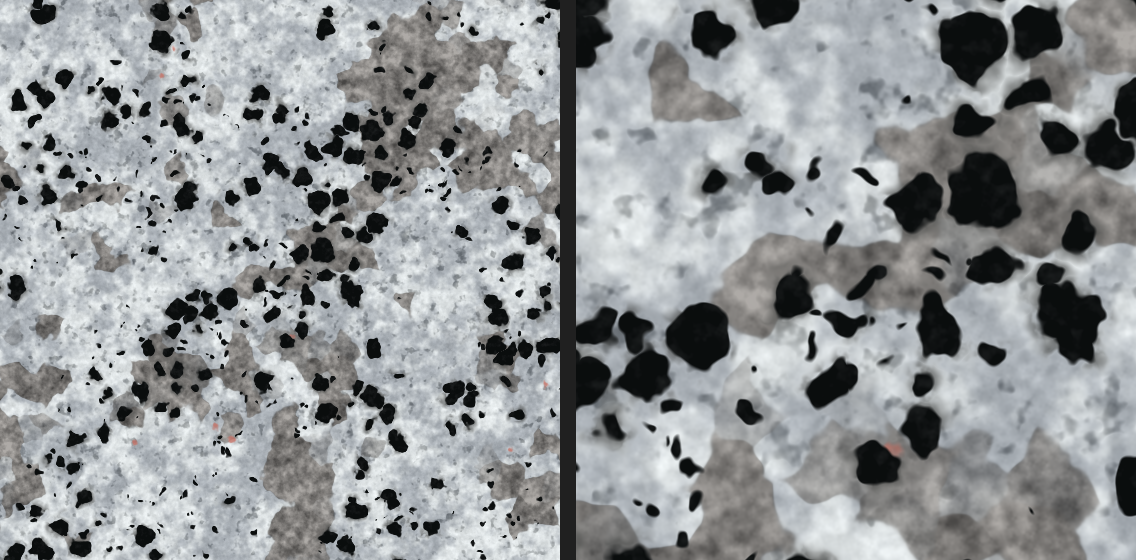
Left, the full canvas; right, a detail of the centre.
This texture is drawn by a WebGL 2 fragment shader. Its source:

```glsl
#version 300 es
precision highp float;
// Polished granite: pale feldspar, clumps of taupe quartz and black mica flakes.
// Soft cellular grains take their mineral from a broad cluster field; flakes are
// scattered discs with warped outlines, and layered noise gives the fine texture.

uniform vec2 u_resolution;
out vec4 fragColor;

const vec3 FELDSPAR_SHADE = vec3(0.66, 0.685, 0.71);
const vec3 FELDSPAR_LIGHT = vec3(0.875, 0.895, 0.90);
const vec3 QUARTZ_DARK = vec3(0.35, 0.34, 0.33);
const vec3 QUARTZ_LIGHT = vec3(0.64, 0.625, 0.61);
const vec3 MICA = vec3(0.04, 0.05, 0.052);
const vec3 RUST = vec3(0.78, 0.43, 0.38);

vec3 hash3(vec2 p) {
  vec3 q = fract(p.xyx * vec3(0.1031, 0.1030, 0.0973));
  q += dot(q, q.yxz + 33.33);
  return fract((q.xxy + q.yzz) * q.zyx);
}

float valueNoise(vec2 p) {
  vec2 i = floor(p), f = fract(p);
  f = f * f * (3.0 - 2.0 * f);
  float low = mix(hash3(i).x, hash3(i + vec2(1, 0)).x, f.x);
  float high = mix(hash3(i + vec2(0, 1)).x, hash3(i + vec2(1, 1)).x, f.x);
  return mix(low, high, f.y);
}

float fbm(vec2 p) {
  float sum = 0.0, amp = 0.57;
  for (int i = 0; i < 3; i++) {
    sum += amp * valueNoise(p);
    p = mat2(1.6, 1.2, -1.2, 1.6) * p + 17.3;
    amp *= 0.5;
  }
  return sum;
}

vec2 warp(vec2 p, float scale, float amount) {
  return p + amount * (vec2(fbm(p * scale), fbm(p * scale + 41.7)) - 0.5);
}

// Soft Voronoi grains: x = quartz content, y = tone of the grain.
vec2 grains(vec2 p, float scale) {
  vec2 cell = floor(p * scale), sum = vec2(0.0);
  float total = 0.0;
  for (int y = -1; y <= 1; y++)
  for (int x = -1; x <= 1; x++) {
    vec2 id = cell + vec2(x, y);
    vec3 h = hash3(id + 7.0);
    vec2 centre = id + h.xy;
    float weight = exp(-34.0 * distance(p * scale, centre));
    float cluster = fbm(centre / scale * 5.5 + 3.1) + 0.22 * (h.z - 0.5);
    sum += weight * vec2(smoothstep(0.555, 0.61, cluster), fract(h.z * 7.0 + h.x));
    total += weight;
  }
  return sum / max(total, 1e-30);
}

// Signed distance, in canvas units, to clustered discs on a jittered grid.
float flakes(vec2 p, float scale, float chance, vec2 radii, float seed) {
  vec2 cell = floor(p * scale);
  float nearest = 1.0;
  for (int y = -1; y <= 1; y++)
  for (int x = -1; x <= 1; x++) {
    vec2 id = cell + vec2(x, y);
    vec3 h = hash3(id + seed);
    vec2 centre = (id + h.xy) / scale;
    float density = smoothstep(0.45, 0.7, fbm(centre * 10.0 + seed));
    if (h.z < chance * density) {
      float radius = mix(radii.x, radii.y, hash3(id + seed + 53.0).x);
      nearest = min(nearest, distance(p, centre) - radius);
    }
  }
  return nearest;
}

float cover(float d, float softness) {
  return 1.0 - smoothstep(-softness, softness, d);
}

void main() {
  float size = min(u_resolution.x, u_resolution.y);
  vec2 p = gl_FragCoord.xy / size;
  float edge = max(0.0014, 0.8 / size);
  float fine = fbm(p * 130.0) - 0.5;
  float medium = fbm(p * 62.0 + 5.0);

  // Feldspar: cloudy white with cool shadows and faint pits
  float cloud = 0.5 * (fbm(p * 15.0 + 11.0) + medium);
  vec3 color = mix(FELDSPAR_SHADE, FELDSPAR_LIGHT, smoothstep(0.33, 0.66, cloud));
  color -= 0.22 * smoothstep(0.62, 0.82, fbm(p * 75.0 + 29.0));
  color += 0.2 * fine;

  // Quartz: translucent grains with darker rims and a rough interior
  vec2 grain = grains(warp(p, 32.0, 0.035), 27.0);
  float tone = 0.5 + 0.4 * (grain.y - 0.5) + 1.3 * (medium - 0.5) + 1.1 * fine;
  vec3 quartz = mix(QUARTZ_DARK, QUARTZ_LIGHT, clamp(tone, -0.3, 1.1));
  color = mix(color, quartz, 0.95 * grain.x);
  color -= 0.22 * grain.x * (1.0 - grain.x);

  // Rust: a few tiny stains
  float rust = flakes(warp(p, 60.0, 0.02), 18.0, 0.07, vec2(0.003, 0.006), 71.0);
  color = mix(color, RUST, 0.75 * cover(rust, 0.003));

  // Mica: smoky fringes, then black flakes and specks
  vec2 q = warp(p, 45.0, 0.026);
  float mica = flakes(q, 30.0, 0.6, vec2(0.006, 0.018), 19.0);
  float specks = flakes(q, 55.0, 0.3, vec2(0.0015, 0.006), 87.0);
  float fringe = cover(mica - 0.004, 0.008) * smoothstep(0.38, 0.65, medium + 0.5 * fine);
  color = mix(color, vec3(0.23, 0.235, 0.23), 0.75 * fringe);
  vec3 black = MICA + 0.16 * max(fine, 0.0);
  color = mix(color, black, cover(min(mica, specks), edge));

  fragColor = vec4(clamp(color, 0.0, 1.0), 1.0);
}
```
